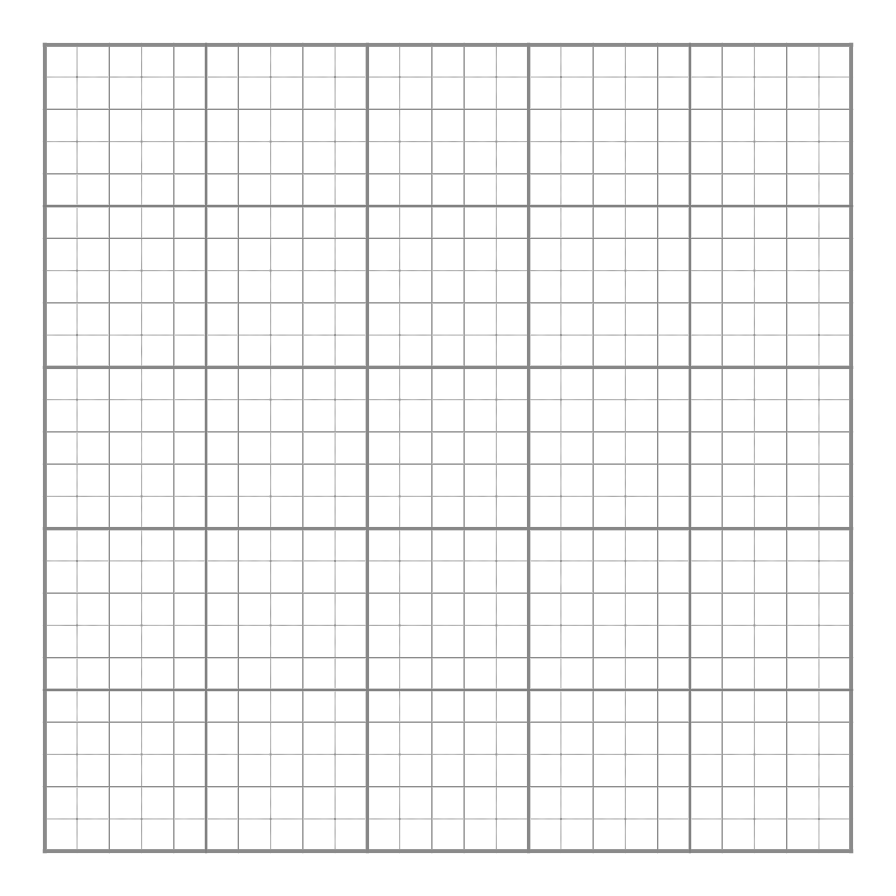
A WebGL 2 fragment shader for this pattern:

```glsl
#version 300 es
precision highp float;
// Square grey graph-paper grid: 5 x 5 blocks of 5 x 5 cells inside a heavy border.

uniform vec2 u_resolution;
out vec4 fragColor;

const float CELLS = 25.0;
const float BLOCK = 5.0;
const float MARGIN = 0.05;
const float CELL_SIZE = (1.0 - 2.0 * MARGIN) / CELLS;
const float BORDER_WIDTH = 0.0046;
const vec3 PAPER = vec3(1.0);
const vec3 INK = vec3(0.0);

vec2 hashGradient(vec2 p) {
    vec2 h = vec2(dot(p, vec2(127.1, 311.7)), dot(p, vec2(269.5, 183.3)));
    return 2.0 * fract(sin(h) * 43758.5) - 1.0;
}

float gradientNoise(vec2 p) {
    vec2 i = floor(p), f = fract(p);
    vec2 u = f * f * (3.0 - 2.0 * f);
    float a = dot(hashGradient(i), f);
    float b = dot(hashGradient(i + vec2(1.0, 0.0)), f - vec2(1.0, 0.0));
    float c = dot(hashGradient(i + vec2(0.0, 1.0)), f - vec2(0.0, 1.0));
    float d = dot(hashGradient(i + vec2(1.0)), f - vec2(1.0));
    return mix(mix(a, b, u.x), mix(c, d, u.x), u.y);
}

// Share of a pixel covered by a band of the given width, centred at distance 0.
float bandCoverage(float dist, float width, float pixel) {
    float lo = max(dist - 0.5 * pixel, -0.5 * width);
    float hi = min(dist + 0.5 * pixel, 0.5 * width);
    return clamp((hi - lo) / pixel, 0.0, 1.0);
}

float nearestLine(float coord) {
    return clamp(round((coord - MARGIN) / CELL_SIZE), 0.0, CELLS);
}

float lineDistance(float coord) {
    return coord - MARGIN - nearestLine(coord) * CELL_SIZE;
}

// 1 for faint lines, which alternate outward from the centre.
float isFaint(float index) {
    float fromEdge = min(index, CELLS - index);
    return step(0.5, mod(fromEdge, 2.0)) * step(0.5, mod(index, BLOCK));
}

// Width (x) and ink strength (y) of the line with this index.
vec2 lineStyle(float index) {
    float fromEdge = min(index, CELLS - index);
    if (fromEdge < 0.5) return vec2(BORDER_WIDTH, 0.46);
    if (mod(index, BLOCK) < 0.5)
        return fromEdge < 7.5 ? vec2(0.0029, 0.50) : vec2(0.0038, 0.47);
    return isFaint(index) > 0.5 ? vec2(0.0013, 0.30) : vec2(0.0015, 0.46);
}

float lineInk(float coord, float along, float pixel) {
    float index = nearestLine(coord);
    vec2 style = lineStyle(index);
    float wear = gradientNoise(vec2(along * 90.0, index * 7.3 + 0.5));
    float strength = style.y * (1.0 + 0.35 * isFaint(index) * wear);
    return strength * bandCoverage(lineDistance(coord), style.x, pixel);
}

// Small dark dot where two faint lines cross.
float crossingInk(vec2 p, float pixel) {
    float faint = isFaint(nearestLine(p.x)) * isFaint(nearestLine(p.y));
    float dist = length(vec2(lineDistance(p.x), lineDistance(p.y)));
    return 0.42 * faint * clamp((0.0014 - dist) / pixel + 0.5, 0.0, 1.0);
}

// Mask that ends every line at the outer edge of the border.
float sheetMask(vec2 p, float pixel) {
    vec2 fromCentre = abs(p - 0.5);
    float edge = max(fromCentre.x, fromCentre.y) - 0.5 + MARGIN - 0.5 * BORDER_WIDTH;
    return clamp(0.5 - edge / pixel, 0.0, 1.0);
}

void main() {
    float side = min(u_resolution.x, u_resolution.y);
    float pixel = 1.0 / side;
    vec2 p = (gl_FragCoord.xy - 0.5 * u_resolution) / side + 0.5;

    float ink = max(lineInk(p.x, p.y, pixel), lineInk(p.y, p.x, pixel));
    ink = max(ink, crossingInk(p, pixel)) * sheetMask(p, pixel);

    fragColor = vec4(mix(PAPER, INK, ink), 1.0);
}
```
